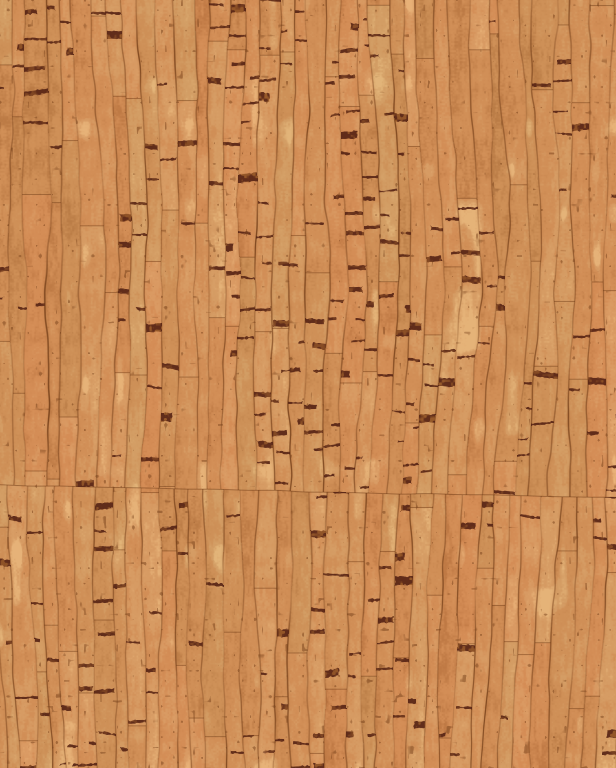
Reproduce this texture procedurally as a Shadertoy shader.

```glsl
// Cork veneer: narrow wavy upright strips with dark bark flecks and one panel seam.

const float STRIP_WIDTH = 0.0212;
const float FLECK_CELL = 0.034;

const vec3 SHADOW = vec3(0.74, 0.48, 0.27);
const vec3 TAN = vec3(0.82, 0.56, 0.34);
const vec3 HONEY = vec3(0.84, 0.61, 0.39);
const vec3 CREAM = vec3(0.90, 0.70, 0.47);
const vec3 CREVICE = vec3(0.46, 0.25, 0.10);
const vec3 BARK = vec3(0.34, 0.14, 0.08);
const vec3 BARK_LIGHT = vec3(0.62, 0.37, 0.16);

float hash(vec2 p) {
    return fract(sin(dot(p, vec2(127.1, 311.7))) * 43758.5453);
}

float noise(vec2 p) {
    vec2 i = floor(p), f = fract(p);
    f = f * f * (3.0 - 2.0 * f);
    return mix(mix(hash(i), hash(i + vec2(1, 0)), f.x),
               mix(hash(i + vec2(0, 1)), hash(i + vec2(1, 1)), f.x), f.y);
}

// Soft coverage of a shape from its signed distance
float cover(float d, float blur) {
    return 1.0 - smoothstep(-blur, blur, d);
}

// Wandering boundary left of strip k, in strip units
float stripEdge(float k, float y, float seed) {
    float id = k + seed;
    return k + 0.44 * (hash(vec2(id, 3.0)) - 0.5)
             + 0.40 * (noise(vec2(id * 7.0, y * 8.0)) - 0.5)
             + 0.14 * (noise(vec2(id * 5.0, y * 34.0)) - 0.5);
}

// Crevice strength along one boundary
float creviceDepth(float k, float y, float seed) {
    float n = noise(vec2((k + seed) * 3.0, y * 13.0));
    return mix(0.16, 0.95, n * (0.5 + 0.5 * hash(vec2(k + seed, 8.0))));
}

vec3 corkRamp(float t) {
    vec3 c = mix(SHADOW, TAN, smoothstep(0.0, 0.4, t));
    c = mix(c, HONEY, smoothstep(0.4, 0.66, t));
    return mix(c, CREAM, smoothstep(0.66, 1.0, t));
}

// Bark fleck in a strip: x = coverage, y = relative thickness
vec2 barkFleck(vec2 p, float across, float width, float id, float blur) {
    float row = p.y / FLECK_CELL + hash(vec2(id, 21.0));
    vec2 cell = vec2(id, floor(row));
    float cluster = noise(vec2(id * 0.45, cell.y * 0.16));
    float present = step(hash(cell + 0.3), 0.66 * smoothstep(0.2, 0.85, cluster));
    float thick = pow(hash(cell + 5.7), 3.0);
    float halfHeight = mix(0.0013, 0.0056, thick);
    float reach = mix(0.4, 1.25, hash(cell + 9.1));
    float side = hash(cell + 2.9) < 0.5 ? across : 1.0 - across;
    float slope = 0.3 * (hash(cell + 4.4) - 0.5) * (across - 0.5) * width;
    float dy = (fract(row) - mix(0.25, 0.75, hash(cell + 7.3))) * FLECK_CELL + slope;
    float ragged = 0.0022 * (noise(p * 330.0) - 0.5);
    float d = max(abs(dy) - halfHeight, (side - reach) * width) + ragged;
    return vec2(present * cover(d, blur), thick);
}

void mainImage(out vec4 fragColor, in vec2 fragCoord) {
    vec2 p = fragCoord / iResolution.y;
    float blur = max(0.0009, 0.5 / iResolution.y);

    // Upper and lower panels use different strips
    float seam = p.y - 0.368 + 0.02 * p.x + 0.002 * (noise(p * 25.0) - 0.5);
    float seed = seam > 0.0 ? 17.0 : 83.0;

    // Find the strip and its two boundaries
    float u = p.x / STRIP_WIDTH + 1.1 * (noise(vec2(p.x * 6.0 + seed, p.y * 3.0)) - 0.5);
    float k = floor(u);
    if (u < stripEdge(k, p.y, seed)) k -= 1.0;
    else if (u > stripEdge(k + 1.0, p.y, seed)) k += 1.0;
    float left = stripEdge(k, p.y, seed);
    float right = stripEdge(k + 1.0, p.y, seed);
    float across = (u - left) / max(right - left, 0.01);
    float width = (right - left) * STRIP_WIDTH;
    float id = k + seed;

    // Strips are made of long pieces, each with its own tone
    float piece = p.y / 0.36 + hash(vec2(id, 12.0));
    vec2 pieceId = vec2(id, floor(piece));
    float tone = 0.46 + 0.36 * (hash(pieceId + 0.5) - 0.5);
    tone += 0.30 * (noise(vec2(p.x * 45.0, p.y * 14.0) + id) - 0.5);
    tone += 0.16 * (noise(vec2(id * 9.0, p.y * 75.0)) - 0.5);
    tone += 0.26 * (noise(p * vec2(300.0, 70.0)) - 0.5);
    tone += 0.18 * (noise(p * 420.0) - 0.5) + 0.12 * (across - 0.5);
    tone += 0.45 * smoothstep(0.8, 0.95, noise(p * vec2(45.0, 18.0) + 40.0));
    vec3 col = corkRamp(tone);
    col += vec3(0.015, -0.008, -0.004) * (2.0 * hash(pieceId + 3.3) - 1.0);

    // Crevices between strips, with a soft shade beside them
    float toLeft = (u - left) * STRIP_WIDTH;
    float toRight = (right - u) * STRIP_WIDTH;
    float nearK = toLeft < toRight ? k : k + 1.0;
    float gap = min(toLeft, toRight);
    float depth = creviceDepth(nearK, p.y, seed);
    col = mix(col, SHADOW, 0.4 * depth * (1.0 - smoothstep(0.0, 0.005, gap)));
    col = mix(col, CREVICE, depth * cover(gap - 0.0009, blur));

    // Butt joints between pieces and the panel seam
    float joint = min(fract(piece), 1.0 - fract(piece)) * 0.36;
    col = mix(col, CREVICE, 0.55 * cover(joint - 0.0006, blur));
    col = mix(col, CREVICE, 0.6 * cover(abs(seam) - 0.0006, blur));

    // Bark flecks; thick ones are mottled
    vec2 fleck = barkFleck(p, across, width, id, blur);
    float mottle = smoothstep(0.4, 0.8, noise(p * 260.0 + 9.0)) * (0.25 + 0.6 * fleck.y);
    col = mix(col, mix(BARK, BARK_LIGHT, mottle), 0.92 * fleck.x);

    // Tiny pores
    float pore = smoothstep(0.86, 0.97, noise(p * vec2(190.0, 150.0) + 70.0));
    col = mix(col, CREVICE, 0.5 * pore);

    fragColor = vec4(col, 1.0);
}
```
